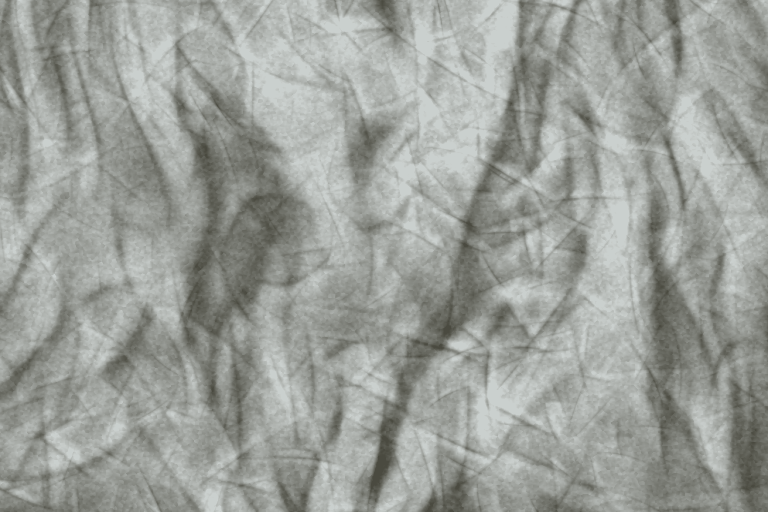
Write a WebGL 1 fragment shader that draws this texture.

```glsl
precision highp float;
uniform vec2 u_resolution;

const vec3 SHADOW = vec3(0.29, 0.29, 0.25);
const vec3 LIGHT = vec3(0.77, 0.79, 0.78);

vec3 hash3(vec2 cell, float seed) {
  vec3 k = vec3(dot(cell, vec2(127.1, 311.7)),
                dot(cell, vec2(269.5, 183.3)),
                dot(cell, vec2(419.2, 371.9)));
  return fract(sin(k + seed * 17.3) * 43758.5453);
}

vec2 rotate(vec2 p, float angle) {
  float c = cos(angle), s = sin(angle);
  return vec2(c * p.x - s * p.y, s * p.x + c * p.y);
}

// Layered sines that make straight lines wander.
vec2 sway(vec2 p, float amount) {
  vec2 a = sin(p.yx * vec2(7.0, 5.3) + vec2(0.6, 2.1));
  vec2 b = sin(p.yx * vec2(17.0, 13.0) + p * 7.0 + vec2(3.7, 1.2));
  return p + amount * (a + 0.55 * b);
}

// Cellular noise whose flat cells blend over soft borders; range -0.5 to 0.5.
float facets(vec2 p, float sharpness, float seed) {
  vec2 base = floor(p);
  float sum = 0.0, total = 0.0001;
  for (int j = -1; j <= 1; j++) {
    for (int i = -1; i <= 1; i++) {
      vec2 cell = base + vec2(float(i), float(j));
      vec3 h = hash3(cell, seed);
      vec2 d = p - cell - h.xy;
      float weight = exp(-sharpness * dot(d, d));
      float tilt = dot(d, rotate(vec2(0.5, 0.0), h.z * 40.0));
      sum += weight * (h.z - 0.5 + tilt);
      total += weight;
    }
  }
  return sum / total;
}

// Scattered tapered ridges: a broad lit flank and a narrow shaded one.
float ridges(vec2 p, float width, float spread, float bend, float seed) {
  vec2 base = floor(p);
  float sum = 0.0;
  for (int j = -1; j <= 1; j++) {
    for (int i = -1; i <= 1; i++) {
      vec2 cell = base + vec2(float(i), float(j));
      vec3 h = hash3(cell, seed);
      vec3 g = hash3(cell, seed + 5.0);
      vec2 d = rotate(p - cell - h.xy, (h.z - 0.5) * spread);
      d.x += bend * (g.x - 0.5) * d.y * d.y;
      float side = g.y < 0.6 ? 1.0 : -1.0;
      float across = d.x * side;
      float flank = across > 0.0 ? 0.55 : 1.25;
      float v = across / (width * flank * (0.6 + 0.7 * g.z));
      float taper = 1.0 - smoothstep(0.15, 0.95, abs(d.y));
      sum -= taper * (0.5 + h.z) * v * exp(-v * v);
    }
  }
  return sum;
}

// Folds lean one way at the left, the other in the middle, then back.
vec2 drape(vec2 p) {
  float lean = -0.03 - 0.27 * cos((p.x - 0.36) * 6.0);
  vec2 q = sway(p, 0.022);
  q.x -= lean * (p.y - 0.5);
  return q;
}

// Large folds and the smaller ones that branch between them.
float folds(vec2 p) {
  vec2 q = drape(p);
  float tone = 0.42 * facets(q * vec2(3.9, 2.6), 6.0, 1.0);
  tone += 0.72 * ridges(q * vec2(4.4, 2.0), 0.24, 1.5, 1.0, 2.0);
  tone += 0.62 * ridges(q * vec2(6.8, 3.7), 0.20, 1.9, 1.2, 3.0);
  tone += 0.42 * ridges(q * vec2(9.0, 5.6), 0.17, 2.8, 1.2, 12.0);
  return tone;
}

// Pressed-in facets and thin straight creases, stronger in patches.
float wrinkles(vec2 p) {
  vec2 r = sway(p, 0.010);
  float patches = 0.85 + 0.9 * facets(p * 2.6, 6.0, 4.0);
  float tone = 0.26 * facets(r * vec2(10.0, 7.0), 18.0, 6.0);
  tone += 0.22 * facets(r * vec2(23.0, 17.0), 16.0, 7.0);
  tone += 0.36 * ridges(r * 4.8, 0.060, 6.28, 0.5, 8.0);
  tone += 0.36 * ridges(r * 8.5 + 3.0, 0.075, 6.28, 0.4, 9.0);
  tone += 0.26 * ridges(r * 15.0 + 7.0, 0.10, 6.28, 0.4, 13.0);
  return patches * tone;
}

float weave(vec2 p) {
  return 0.15 * facets(p * vec2(150.0, 170.0), 8.0, 10.0)
       + 0.08 * facets(p * vec2(60.0, 75.0), 7.0, 11.0);
}

void main() {
  vec2 p = gl_FragCoord.xy / u_resolution.y;
  vec2 offCentre = gl_FragCoord.xy / u_resolution - vec2(0.45, 0.58);

  float s = 1.9 * (folds(p) + 0.11 - 0.34 * dot(offCentre, offCentre));
  float tone = 0.5 + 0.5 * s / sqrt(1.0 + s * s);
  tone += 0.85 * wrinkles(p) + weave(p);
  gl_FragColor = vec4(mix(SHADOW, LIGHT, clamp(tone, 0.0, 1.05)), 1.0);
}
```
